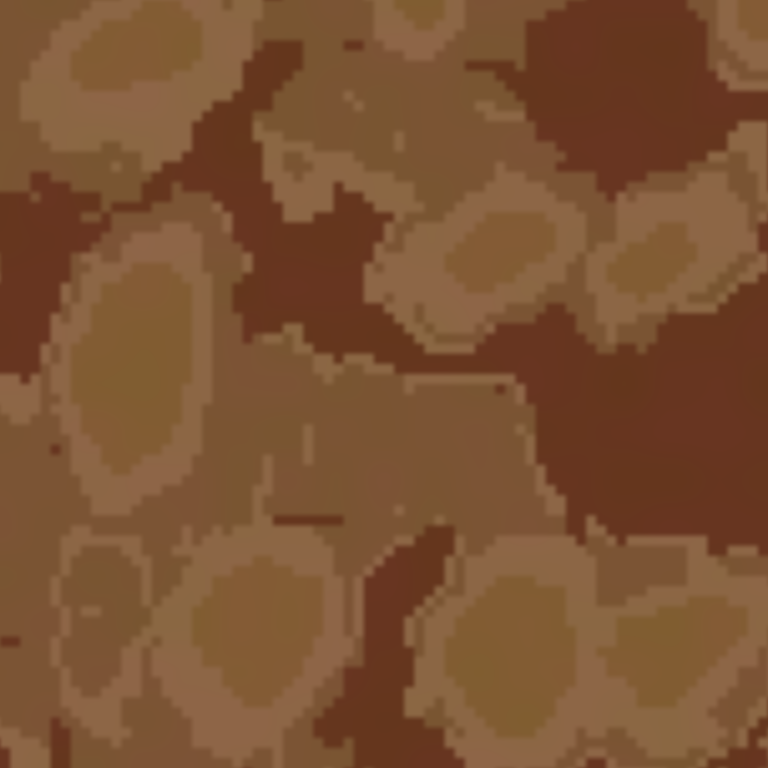
Write a Shadertoy shader that draws this pattern.

```glsl
// Weathered brown stone: ochre grains with pale rims, dark ragged hollows and thin veins.

float hash(vec2 p) {
    return fract(sin(dot(p, vec2(127.1, 311.7))) * 43758.5453);
}

float noise(vec2 p) {
    vec2 i = floor(p), f = fract(p);
    f = f * f * (3.0 - 2.0 * f);
    return mix(mix(hash(i), hash(i + vec2(1, 0)), f.x),
               mix(hash(i + vec2(0, 1)), hash(i + vec2(1, 1)), f.x), f.y);
}

// Signed distance to the nearest tilted oval on a jittered grid
float grainDistance(vec2 p) {
    const float spacing = 0.4;
    vec2 cell = floor(p / spacing);
    float nearest = 1.0;
    for (int y = -1; y <= 1; y++)
    for (int x = -1; x <= 1; x++) {
        vec2 id = cell + vec2(x, y);
        vec2 jitter = vec2(hash(id + 3.1), hash(id + 8.7));
        vec2 r = p - (id + 0.15 + 0.7 * jitter) * spacing;
        float angle = 0.3 + 1.5 * hash(id + 15.3);
        float size = mix(0.45, 1.3, hash(id + 21.9));
        float c = cos(angle), s = sin(angle);
        r = vec2(c * r.x + s * r.y, c * r.y - s * r.x);
        vec2 radii = vec2(0.155, 0.1) * size;
        nearest = min(nearest, (length(r / radii) - 1.0) * radii.y);
    }
    return nearest;
}

vec3 stone(vec2 p) {
    const vec3 base  = vec3(0.48, 0.33, 0.20);
    const vec3 dark  = vec3(0.40, 0.21, 0.12);
    const vec3 pale  = vec3(0.55, 0.40, 0.27);
    const vec3 ochre = vec3(0.51, 0.36, 0.20);

    // Large bends and fine ragged edges
    vec2 bend = vec2(noise(p * 7.0 + 4.0), noise(p * 7.0 + 31.0)) - 0.5;
    vec2 rag = vec2(noise(p * 26.0 + 9.0), noise(p * 26.0 + 57.0)) - 0.5;
    vec2 q = p + 0.07 * bend + 0.03 * rag;
    float grain = grainDistance(q);

    // Hollows keep clear of the grains
    float hollow = 0.75 * noise(q * vec2(3.6, 4.8) + 12.0) + 0.25 * noise(q * 11.0) - 0.525;
    hollow = min(hollow, (grain - 0.025) * 4.0);
    float pit = noise(q * vec2(17.0, 12.0) + 71.0) - 0.9;

    // Short curved streaks, specks, and veins beside the hollows
    float streak = 0.055 - abs(noise(q * vec2(7.0, 4.5) + 43.0) - 0.5);
    streak = min(streak, noise(p * 6.0 + 83.0) - 0.52);
    float speck = noise(q * 19.0 + 27.0) - 0.91;
    float vein = min(0.022 - abs(hollow + 0.02), noise(p * 4.0 + 61.0) - 0.6);

    vec3 color = base;
    if (max(streak, max(speck, vein)) > 0.0) color = pale;
    if (max(hollow, pit) > 0.0) color = dark;
    if (grain < 0.0) color = pale;
    if (grain < -0.034) color = ochre;
    return color;
}

void mainImage(out vec4 fragColor, in vec2 fragCoord) {
    vec2 uv = fragCoord / iResolution.y;

    // Sample on a coarse lattice and blend, giving soft stepped outlines
    const float lattice = 76.0;
    vec2 g = uv * lattice - 0.5;
    vec2 i = floor(g), f = smoothstep(0.1, 0.9, fract(g));
    vec2 o = i + 0.5;
    vec3 low = mix(stone(o / lattice), stone((o + vec2(1, 0)) / lattice), f.x);
    vec3 high = mix(stone((o + vec2(0, 1)) / lattice), stone((o + vec2(1, 1)) / lattice), f.x);
    vec3 color = mix(low, high, f.y);

    // Faint warm and green mottling
    float tint = noise(uv * 16.0 + 5.0) - 0.5;
    color += tint * vec3(0.018, -0.008, 0.022);

    fragColor = vec4(color, 1.0);
}
```
